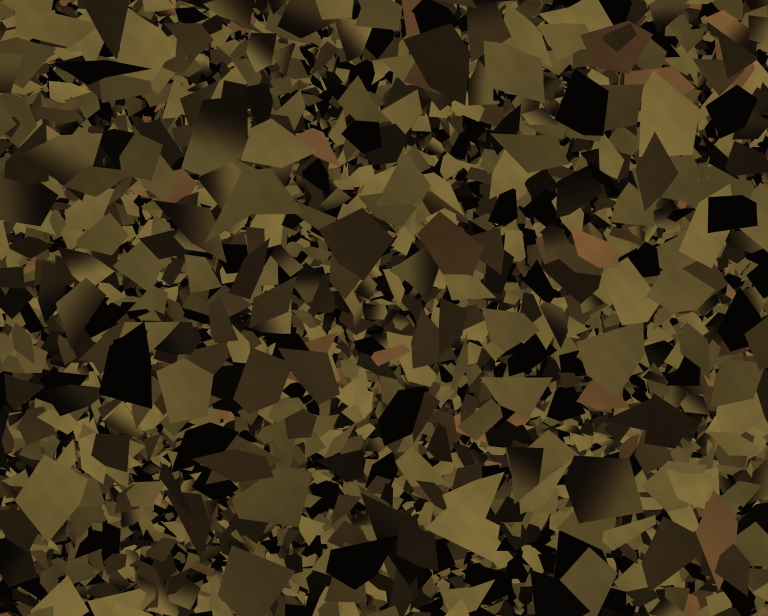
This texture is drawn by a Shadertoy shader. Its source:

```glsl
const int LAYERS = 16;
const int CORNERS = 5;
const float TAU = 6.2831853;
const vec3 SOOT = vec3(0.022, 0.017, 0.011);
const vec3 OLIVE = vec3(1.0, 0.855, 0.455);
const vec3 UMBER = vec3(1.0, 0.77, 0.43);
const vec3 RUST = vec3(1.0, 0.69, 0.41);

vec4 hash4(vec2 p) {
    vec4 q = fract(p.xyxy * vec4(0.1031, 0.1030, 0.0973, 0.1099));
    q += dot(q, q.wzxy + 33.33);
    return fract((q.xxyz + q.yzzw) * q.zywx);
}

float cross2(vec2 a, vec2 b) {
    return a.x * b.y - a.y * b.x;
}

mat2 rotation(float angle) {
    float c = cos(angle), s = sin(angle);
    return mat2(c, s, -s, c);
}

// Corner of a jagged star polygon, in order around its centre
vec2 shardCorner(int i, vec2 seed, float squeeze) {
    vec4 h = hash4(seed + float(i) * vec2(17.3, 5.9));
    float angle = (float(i) + 0.8 * (h.x - 0.5)) * TAU / float(CORNERS);
    float radius = mix(0.28, 1.0, h.y);
    return radius * vec2(cos(angle), squeeze * sin(angle));
}

// Positive inside: distance to the edge whose wedge holds p
float shardDistance(vec2 p, vec2 seed, float squeeze) {
    vec2 first = shardCorner(0, seed, squeeze);
    vec2 a = first;
    float d = -1.0;
    for (int i = 1; i <= CORNERS; i++) {
        vec2 b = first;
        if (i < CORNERS) b = shardCorner(i, seed, squeeze);
        if (cross2(a, p) >= 0.0 && cross2(p, b) > 0.0)
            d = cross2(b - a, p - a) / length(b - a);
        a = b;
    }
    return d;
}

// Faint uneven surface from layered sines
float mottle(vec2 p) {
    return sin(p.x * 31.0 + 2.0 * sin(p.y * 23.0))
         * sin(p.y * 37.0 + 2.0 * sin(p.x * 19.0))
         + 0.5 * sin(p.x * 83.0 + p.y * 61.0);
}

vec3 shardColor(vec2 p, vec4 tone) {
    float light = 0.495 * pow(max(tone.x - 0.13, 0.0) / 0.87, 0.72);
    // A few shards fall off strongly into shade
    float falloff = mix(0.08, 0.85, step(0.84, tone.y));
    light *= 1.0 - falloff * smoothstep(-0.35, 0.5, p.x);
    vec3 tint = mix(UMBER, OLIVE, smoothstep(0.16, 0.31, light));
    tint = mix(tint, RUST, 0.9 * step(0.93, tone.z));
    return SOOT * (1.0 - light) + tint * light;
}

// One scattered layer, painted over the colour below
vec3 paintLayer(vec3 color, vec2 uv, float layer, float size,
                float presence, float blur) {
    vec2 p = rotation(layer * 1.7) * uv / size + layer * 7.31;
    vec2 cell = floor(p);
    for (int y = -1; y <= 1; y++)
    for (int x = -1; x <= 1; x++) {
        vec2 id = cell + vec2(x, y);
        vec2 seed = id + layer * vec2(41.0, 67.0) + 300.0;
        vec4 place = hash4(seed);
        vec4 shape = hash4(seed + 131.7);
        float radius = mix(0.55, 1.0, shape.x);
        vec2 local = (p - id - place.xy) / radius;
        if (place.z > presence || dot(local, local) > 1.1) continue;
        local = rotation(TAU * place.w) * local;
        float squeeze = mix(0.38, 1.0, shape.y);
        float d = shardDistance(local, seed, squeeze) * radius * size;
        float cover = smoothstep(-blur, blur, d);
        vec4 tone = hash4(seed + 271.3);
        vec2 lit = rotation(TAU * shape.z) * local;
        color = mix(color, shardColor(lit, tone), cover);
    }
    return color;
}

void mainImage(out vec4 fragColor, in vec2 fragCoord) {
    vec2 uv = fragCoord / iResolution.y;
    float blur = 0.7 / iResolution.y;
    vec3 color = SOOT;

    // Dense splinters at the back, sparse large plates in front
    for (int i = 0; i < LAYERS; i++) {
        float t = float(i) / float(LAYERS - 1);
        float size = mix(0.03, 0.12, t * t);
        float presence = mix(0.95, 0.26, t);
        color = paintLayer(color, uv, float(i) + 1.0, size, presence, blur);
    }

    color *= 1.0 + 0.025 * mottle(uv * 2.0);
    fragColor = vec4(color, 1.0);
}
```
